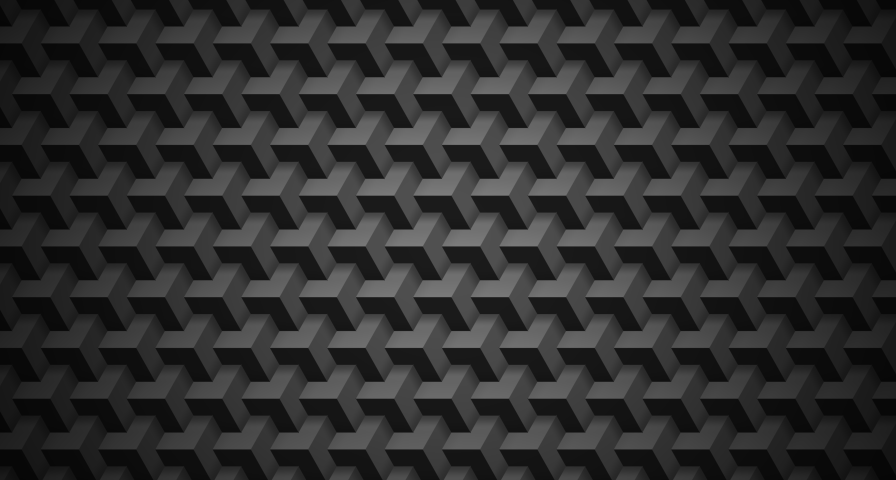
Write a Shadertoy shader that draws this pattern.

```glsl
// Interlocking three-armed blocks on a triangular lattice, in charcoal greys.
// Each block is three L-shaped faces in oblique coordinates; the faces tile the
// plane and are blended by edge coverage, end shadows and a radial light.

const float SIN60 = 0.8660254;
const float TURN_THIRD = 2.0943951;
const float PITCH = 3.0;                      // block spacing in grid units
const vec2 UNIT = vec2(0.0398, 0.0407);       // grid unit in canvas heights
const vec2 ORIGIN = vec2(-0.172, -0.0134);    // centre of one block

// Coordinates along the two arms that border the face pointing at angle
vec2 armCoords(vec2 p, float angle) {
    vec2 dir = vec2(cos(angle), sin(angle));
    float along = dot(p, dir);
    float across = dot(p, vec2(-dir.y, dir.x)) / (2.0 * SIN60);
    return vec2(along + across, along - across);
}

// Signed distance to an L: arms two units long, one unit wide
float chevronDistance(vec2 arm) {
    float inner = min(arm.x, arm.y);
    float outer = max(arm.x, arm.y);
    return SIN60 * max(max(-inner, inner - 1.0), outer - 2.0);
}

// Soft darkening toward the far end of each arm
float endShadow(vec2 arm, vec2 strength) {
    vec2 nearEnd = 1.0 - smoothstep(0.0, 0.75, 2.0 - arm);
    vec2 lit = 1.0 - strength * nearEnd;
    return lit.x * lit.y;
}

// Grey of one face: 0 = right side, 1 = top, 2 = underside
float faceShade(int face, vec2 arm) {
    if (face == 0) return 0.315 * endShadow(arm, vec2(0.30, 0.22));
    if (face == 1) {
        float slope = mix(1.04, 0.94, clamp(arm.y, 0.0, 1.0));
        return 0.47 * slope * endShadow(arm, vec2(0.06, 0.36));
    }
    return 0.105 * endShadow(arm, vec2(0.12, 0.0));
}

// Centre of a block, with alternate rows shifted by half a pitch
vec2 blockCentre(vec2 cell) {
    return PITCH * vec2(cell.x + 0.5 * cell.y, SIN60 * cell.y);
}

// Blend all faces of the nearby blocks by their coverage
float blockPattern(vec2 p, float pixel) {
    float row = round(p.y / (PITCH * SIN60));
    vec2 nearest = vec2(round(p.x / PITCH - 0.5 * row), row);
    float shade = 0.0;
    float total = 0.0;
    for (int j = -1; j <= 1; j++) {
        for (int i = -1; i <= 1; i++) {
            vec2 local = p - blockCentre(nearest + vec2(i, j));
            for (int face = 0; face < 3; face++) {
                vec2 arm = armCoords(local, float(face) * TURN_THIRD);
                float d = chevronDistance(arm);
                float cover = 1.0 - smoothstep(-0.7 * pixel, 0.7 * pixel, d);
                shade += cover * faceShade(face, arm);
                total += cover;
            }
        }
    }
    return shade / max(total, 0.001);
}

// Light falling off from just above the middle
float spotlight(vec2 p) {
    vec2 offset = p - vec2(0.0, 0.015);
    return exp(-1.27 * dot(offset, offset));
}

void mainImage(out vec4 fragColor, in vec2 fragCoord) {
    vec2 p = (fragCoord - 0.5 * iResolution.xy) / iResolution.y;
    float pixel = 1.0 / (iResolution.y * UNIT.x);
    float grey = blockPattern((p - ORIGIN) / UNIT, pixel) * spotlight(p);
    fragColor = vec4(vec3(grey), 1.0);
}
```
